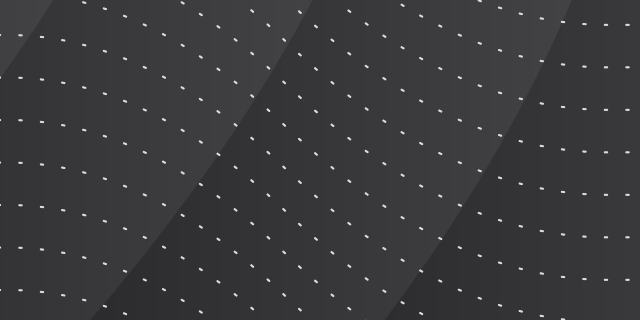
This background is drawn by a WebGL 1 fragment shader. Its source:

```glsl
precision highp float;
uniform vec2 u_resolution;

// Lengths are in canvas heights
#define ROW_GAP 0.1328
#define DASH_STEP 0.0673
#define DASH_HALF_LENGTH 0.0068
#define DASH_RADIUS 0.0033
#define BEND_POINT vec2(0.888, 0.344)
#define BEND_SLOPE 0.96
#define PANEL_GAP 0.81
#define PANEL_START 0.164
#define SHADE_WIDTH 1.5
#define DARK vec3(0.170, 0.170, 0.178)
#define LIGHT vec3(0.260, 0.260, 0.268)
#define DASH_COLOR vec3(0.86)

// Arc length of a parabola from its vertex to the point with this slope
float arcLength(float slope, float curvature) {
  float root = sqrt(1.0 + slope * slope);
  return (slope * root + log(slope + root)) / (4.0 * curvature);
}

// Signed distance to the nearest dash on the stacked S-shaped rows
float dashDistance(vec2 p) {
  vec2 q = p - BEND_POINT;
  float side = q.x < 0.0 ? -1.0 : 1.0;
  float curvature = q.x < 0.0 ? 0.557 : 0.476;
  float reach = BEND_SLOPE / (2.0 * curvature);
  float run = min(abs(q.x), reach);
  float slope = BEND_SLOPE - 2.0 * curvature * run;
  float drop = side * (BEND_SLOPE - curvature * run) * run;

  // Position along the row, with a flat continuation past the vertex
  float travel = arcLength(BEND_SLOPE, curvature) - arcLength(slope, curvature);
  travel = side * (travel + abs(q.x) - run);

  float along = mod(travel + 0.5 * DASH_STEP, DASH_STEP) - 0.5 * DASH_STEP;
  float rise = mod(q.y + drop + 0.5 * ROW_GAP, ROW_GAP) - 0.5 * ROW_GAP;
  float stretch = sqrt(1.0 + slope * slope);
  vec2 local = vec2(along - rise * slope / stretch, rise / stretch);
  local.x = max(abs(local.x) - DASH_HALF_LENGTH + DASH_RADIUS, 0.0);
  return length(local) - DASH_RADIUS;
}

// Panel coordinate: whole numbers lie on the curved panel edges
float panelCoord(vec2 p) {
  float depth = 1.0 - p.y;
  float shifted = p.x - PANEL_START + (0.64 + 0.165 * depth) * depth;
  return shifted / (PANEL_GAP + 0.11 * depth);
}

// Horizontal gradient, brightest at the panel's upper right corner
vec3 panelColor(float panel, float x) {
  float end = PANEL_START + PANEL_GAP * (panel + 1.0);
  return mix(DARK, LIGHT, clamp(1.0 - (end - x) / SHADE_WIDTH, 0.0, 1.0));
}

void main() {
  vec2 p = gl_FragCoord.xy / u_resolution.y;
  float pixel = 1.0 / u_resolution.y;

  // Overlapping panels with smooth edges
  float coord = panelCoord(p);
  float panel = floor(coord);
  float cover = smoothstep(0.0, 1.6 * pixel / PANEL_GAP, coord - panel);
  vec3 color = mix(panelColor(panel - 1.0, p.x), panelColor(panel, p.x), cover);

  // Dashed rows
  float dash = 1.0 - smoothstep(-0.6 * pixel, 0.6 * pixel, dashDistance(p));
  gl_FragColor = vec4(mix(color, DASH_COLOR, dash), 1.0);
}
```
